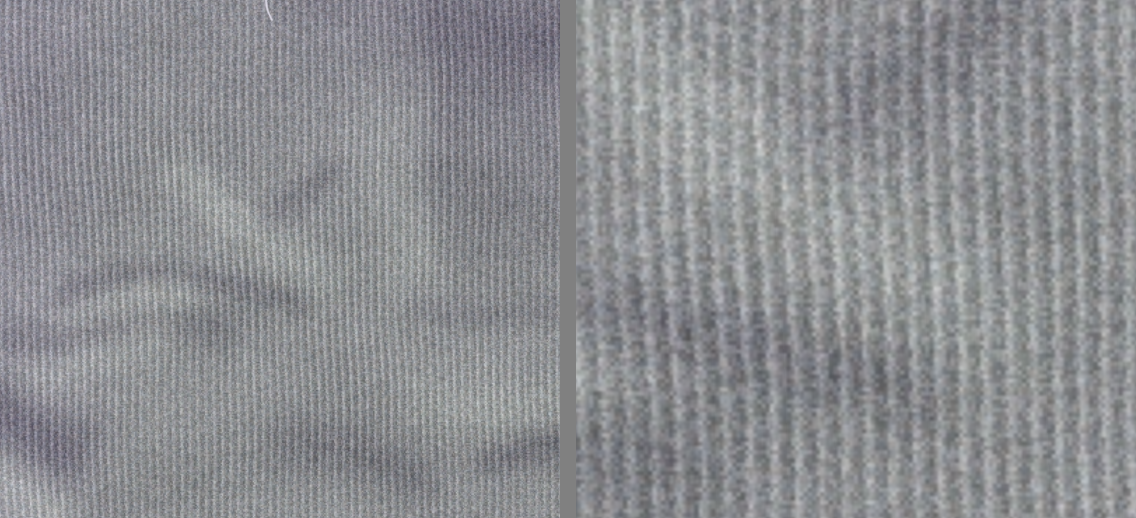
Left: the whole. Right: its middle third, enlarged.
Reproduce this texture procedurally as a Shadertoy shader.

```glsl
// Grey ribbed knit cloth: fine upright ribs, fuzzy stitches, soft creases and a loose white thread.
#define RIBS 70.0          // ribs across the canvas
#define RIB_DEPTH 0.062    // light to dark swing of a rib
#define STITCHES 150.0     // stitch rows per canvas width
#define GRAIN_CELLS 400.0  // fuzz cells per canvas width
#define GRAIN_DEPTH 0.15   // strength of the fuzz
#define FOLD_DEPTH 1.0     // strength of the creases
#define LEAN 0.030         // tilt of the ribs at the left edge
#define CLOTH vec3(0.556, 0.562, 0.574)
#define VIOLET vec3(0.005, -0.009, 0.022)
#define THREAD vec3(0.88, 0.87, 0.92)

float hash(vec2 p) {
    vec3 q = fract(vec3(p.xyx) * 0.1031);
    q += dot(q, q.yzx + 33.33);
    return fract((q.x + q.y) * q.z);
}

// Smooth noise between random cell values, centred on zero
float cellNoise(vec2 p) {
    vec2 cell = floor(p), f = fract(p);
    f = f * f * (3.0 - 2.0 * f);
    float low = mix(hash(cell), hash(cell + vec2(1, 0)), f.x);
    float high = mix(hash(cell + vec2(0, 1)), hash(cell + vec2(1, 1)), f.x);
    return mix(low, high, f.y) - 0.5;
}

float segmentDistance(vec2 p, vec2 a, vec2 b) {
    vec2 d = b - a;
    return length(p - a - d * clamp(dot(p - a, d) / dot(d, d), 0.0, 1.0));
}

// Soft band of light or shade along a segment
float crease(vec2 p, vec2 a, vec2 b, float width) {
    float d = segmentDistance(p, a, b) / width;
    return exp(-d * d);
}

// Layered sines for broad uneven shading
float mottle(vec2 p) {
    float sum = 0.0, amp = 0.5;
    for (int i = 0; i < 4; i++) {
        p = mat2(0.8, -0.6, 0.6, 0.8) * p * 1.7 + 1.3;
        sum += amp * sin(p.x + 1.5 * sin(p.y * 0.8)) * cos(p.y);
        amp *= 0.7;
    }
    return sum;
}

float foldShade(vec2 uv) {
    vec2 p = uv + 0.010 * vec2(sin(uv.y * 21.0), sin(uv.x * 17.0));
    float s = 0.0;
    // Centre: raised diagonal and the hollow beside it
    s += 0.065 * crease(p, vec2(0.34, 0.65), vec2(0.57, 0.45), 0.045);
    s -= 0.060 * crease(p, vec2(0.48, 0.59), vec2(0.60, 0.66), 0.032);
    // Left: arched creases with light between them
    vec2 bent = vec2(p.x, p.y + 0.8 * (p.x - 0.28) * (p.x - 0.28));
    s -= 0.070 * crease(bent, vec2(0.13, 0.465), vec2(0.54, 0.475), 0.026);
    s += 0.045 * crease(bent, vec2(0.14, 0.41), vec2(0.32, 0.42), 0.038);
    s -= 0.055 * crease(p, vec2(0.03, 0.35), vec2(0.40, 0.37), 0.036);
    s += 0.055 * crease(p, vec2(0.06, 0.28), vec2(0.28, 0.34), 0.040);
    s -= 0.110 * crease(p, vec2(-0.02, 0.20), vec2(0.12, 0.14), 0.060);
    s += 0.100 * crease(p, vec2(0.00, 0.09), vec2(0.09, 0.02), 0.055);
    // Right: low creases and shaded upper corner
    s -= 0.060 * crease(p, vec2(0.53, 0.15), vec2(0.75, 0.08), 0.050);
    s += 0.055 * crease(p, vec2(0.76, 0.22), vec2(1.00, 0.20), 0.060);
    s -= 0.090 * crease(p, vec2(0.89, 0.12), vec2(1.02, 0.14), 0.038);
    s -= 0.050 * crease(p, vec2(0.76, 0.41), vec2(1.00, 0.39), 0.032);
    s -= 0.070 * crease(p, vec2(0.60, 1.02), vec2(1.00, 0.90), 0.100);
    s += 0.045 * crease(p, vec2(0.68, 0.73), vec2(0.73, 0.50), 0.080);
    s -= 0.040 * smoothstep(0.74, 0.79, p.x) * smoothstep(0.40, 0.55, p.y);
    return s * FOLD_DEPTH;
}

void mainImage(out vec4 fragColor, in vec2 fragCoord) {
    vec2 uv = fragCoord / iResolution.xy;
    vec2 p = fragCoord / iResolution.x;
    float pixel = 1.0 / iResolution.x;

    // Ribs lean and sway a little, with unbroken crests and grooves
    float sway = 0.0025 * sin(uv.y * 9.0 + uv.x * 5.0) + 0.0010 * sin(uv.y * 23.0 - uv.x * 11.0);
    float across = (p.x + LEAN * (1.0 - 0.8 * uv.x) * uv.y + sway) * RIBS;
    float fuzz = cellNoise(p * GRAIN_CELLS);
    float phase = 6.2832 * (across + 0.05 * fuzz);
    float rib = cos(phase) + 0.25 * cos(2.0 * phase + 0.6);
    float wear = 1.0 + 0.25 * mottle(uv * 4.0 + 7.0) + 0.3 * (hash(vec2(floor(across + 0.5), 3.0)) - 0.5);

    // Slanted stitches mirrored about each rib
    float slant = abs(fract(across) - 0.5);
    float stitch = sin(6.2832 * (p.y * STITCHES + slant * 1.4)) * (0.6 + fuzz);

    // Fuzz at two sizes, plus broad shading
    float grain = fuzz + 0.5 * cellNoise(p * GRAIN_CELLS * 0.53 + 41.0);
    float folds = foldShade(uv);
    float light = folds + 0.034 * mottle(uv * vec2(3.0, 5.0));
    light += RIB_DEPTH * wear * rib + 0.012 * stitch + GRAIN_DEPTH * grain;

    // Violet gathers in the shade and along the upper and left edges
    float edge = smoothstep(0.45, 1.0, uv.y) * (0.4 + 0.6 * uv.x) + smoothstep(0.3, 0.0, uv.x);
    float tint = 0.8 * edge - 0.1 - 6.0 * folds;
    vec3 color = CLOTH + light + VIOLET * clamp(tint, -0.4, 1.4);
    color += 0.035 * vec3(cellNoise(p * 190.0 + 9.0), 0.0, cellNoise(p * 190.0 + 77.0));

    // Loose thread hanging from the top edge
    vec2 t = uv - vec2(0.003 * sin(uv.y * 75.0), 0.0);
    float d = segmentDistance(t, vec2(0.474, 1.01), vec2(0.485, 0.962));
    color = mix(color, THREAD, 0.9 * (1.0 - smoothstep(0.0017 - pixel, 0.0017 + pixel, d)));

    fragColor = vec4(clamp(color, 0.0, 1.0), 1.0);
}
```
